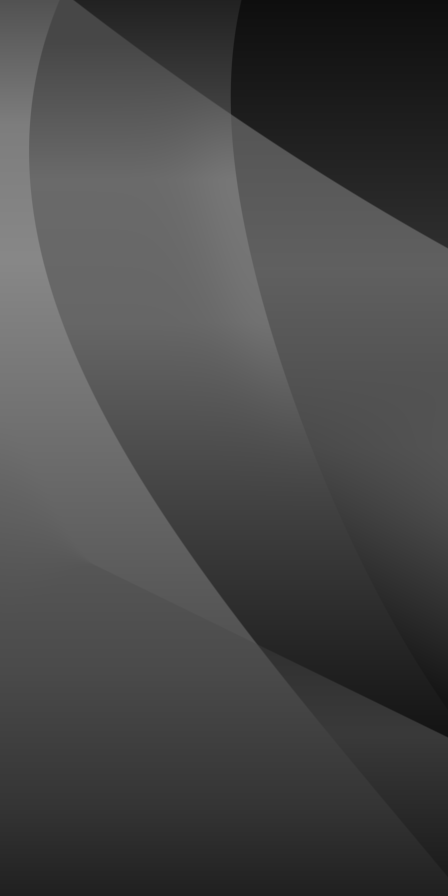
Write a Shadertoy shader that draws this background.

```glsl
// Overlapping translucent grey sheets with sweeping curved edges and soft shading.

// Piecewise linear tone through four stops.
float ramp(float t, vec4 stops, vec4 tones) {
    vec3 k = clamp((t - stops.xyz) / (stops.yzw - stops.xyz), 0.0, 1.0);
    return tones.x + dot(k, tones.yzw - tones.xyz);
}

// Smooth coverage of the positive side of an edge.
float cover(float d, float softness) {
    float w = max(fwidth(d) * 0.75, softness);
    return smoothstep(-w, w, d);
}

// Horizontal position of the wide left sweep at a given depth.
float outerSweep(float t) {
    return 0.133 + t * (-0.8355 + t * (2.7253 - 0.988 * t));
}

// Horizontal position of the inner sweep.
float innerSweep(float t) {
    return 0.539 + t * (-0.469 + t * (2.568 + t * (-2.756 + 1.5 * t)));
}

// Depth of the upper diagonal edge.
float upperEdge(float x) {
    return -0.065 + x * (0.4067 - 0.0645 * x);
}

// Depth of the lower diagonal edge.
float lowerEdge(float x) {
    return 0.579 + 0.244 * x;
}

void mainImage(out vec4 fragColor, in vec2 fragCoord) {
    vec2 uv = fragCoord / iResolution.xy;
    float x = uv.x;
    float depth = 1.0 - uv.y;

    // Signed offsets from the four edges
    float outerDist = x - outerSweep(depth);
    float innerDist = x - innerSweep(depth);
    float outer = cover(outerDist, 0.0);
    float inner = cover(innerDist, 0.0);
    float above = cover(upperEdge(x) - depth, 0.0);
    float lowerBlur = 0.12 * (1.0 - smoothstep(0.0, 0.22, x));
    float below = cover(depth - lowerEdge(x), lowerBlur);

    // Bright left sheet
    float leftTone = ramp(depth, vec4(0.0, 0.14, 0.29, 0.70),
                          vec4(0.32, 0.49, 0.53, 0.33));

    // Middle band with a glow along the inner sweep
    float band = ramp(depth, vec4(0.05, 0.20, 0.36, 0.83),
                      vec4(0.28, 0.415, 0.40, 0.07));
    float glowSpan = smoothstep(0.05, 0.22, depth)
                   * (1.0 - smoothstep(0.30, 0.58, depth));
    band += 0.05 * glowSpan * exp(-pow(innerDist / 0.11, 2.0));

    // Right sheet, lighter away from the inner sweep
    float rightTone = ramp(depth, vec4(0.12, 0.30, 0.50, 0.78),
                           vec4(0.33, 0.375, 0.29, 0.08));
    rightTone += 0.25 * max(innerDist, 0.0) * smoothstep(0.4, 0.6, depth);

    // Dark sheets over the upper diagonal
    float upperTone = mix(0.13 + depth, 0.055 + 0.45 * depth, inner);

    // Sheets under the lower diagonal
    float lowerLeft = ramp(depth, vec4(0.58, 0.75, 0.90, 1.0),
                           vec4(0.355, 0.29, 0.205, 0.125));
    float lowerRight = ramp(depth, vec4(0.72, 0.82, 0.90, 1.0),
                            vec4(0.19, 0.225, 0.165, 0.09));

    // Layering
    float tone = mix(leftTone, mix(band, rightTone, inner), outer);
    tone = mix(tone, upperTone, above);
    tone = mix(tone, mix(lowerLeft, lowerRight, outer), below);
    fragColor = vec4(vec3(tone), 1.0);
}
```
